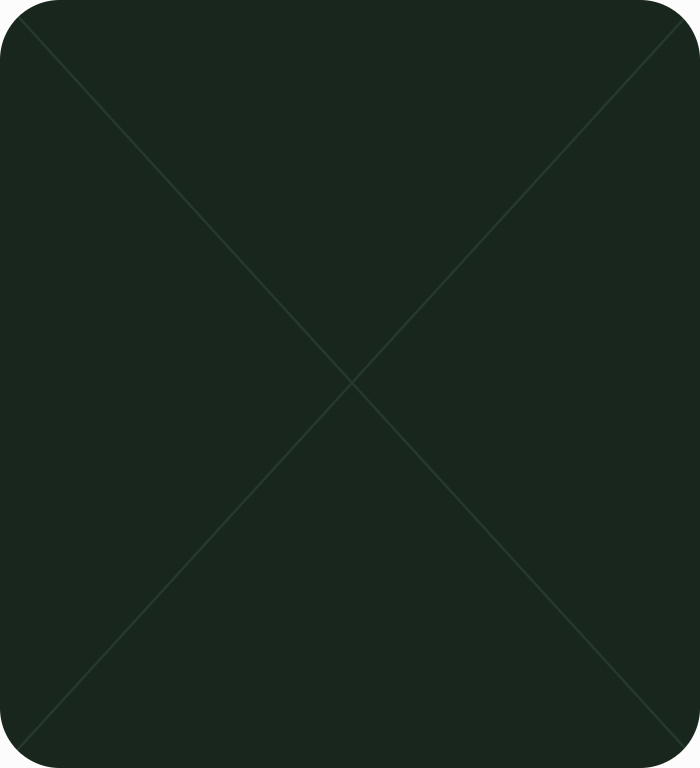
A Shadertoy shader for this background:

```glsl
// A dark green card with rounded corners on white, crossed by two faint
// diagonal lines. The card is a rounded-box distance and each line is a
// distance to an infinite line; both are smoothed over about one pixel.

const vec3 PAPER = vec3(0.99);
const vec3 CARD_GREEN = vec3(0.098, 0.149, 0.112);
const vec3 LINE_GREEN = vec3(0.148, 0.222, 0.175);

const float CORNER_RADIUS = 0.078;
const float LINE_WIDTH = 0.0031;
const vec2 CROSSING = vec2(0.5029, 0.5015); // fraction of the canvas

// Signed distance to a rounded box centred on the origin.
float roundedBox(vec2 p, vec2 halfSize, float radius) {
    vec2 q = abs(p) - halfSize + radius;
    return length(max(q, 0.0)) + min(max(q.x, q.y), 0.0) - radius;
}

// Distance to a line through the origin along the given direction.
float lineDistance(vec2 p, vec2 direction) {
    vec2 d = normalize(direction);
    return abs(p.x * d.y - p.y * d.x);
}

// Coverage of a shape from its signed distance.
float coverage(float dist, float pixel) {
    return clamp(0.5 - dist / pixel, 0.0, 1.0);
}

void mainImage(out vec4 fragColor, in vec2 fragCoord) {
    // Units of canvas height
    float pixel = 1.0 / iResolution.y;
    vec2 size = iResolution.xy * pixel;
    vec2 p = fragCoord * pixel;

    // Crossing diagonals
    vec2 fromCrossing = p - CROSSING * size;
    float rising = lineDistance(fromCrossing, size);
    float falling = lineDistance(fromCrossing, vec2(size.x, -size.y));
    float lines = coverage(min(rising, falling) - 0.5 * LINE_WIDTH, pixel);
    vec3 card = mix(CARD_GREEN, LINE_GREEN, lines);

    // Rounded card over the paper
    float cardDistance = roundedBox(p - 0.5 * size, 0.5 * size, CORNER_RADIUS);
    vec3 color = mix(PAPER, card, coverage(cardDistance, pixel));

    fragColor = vec4(color, 1.0);
}
```
